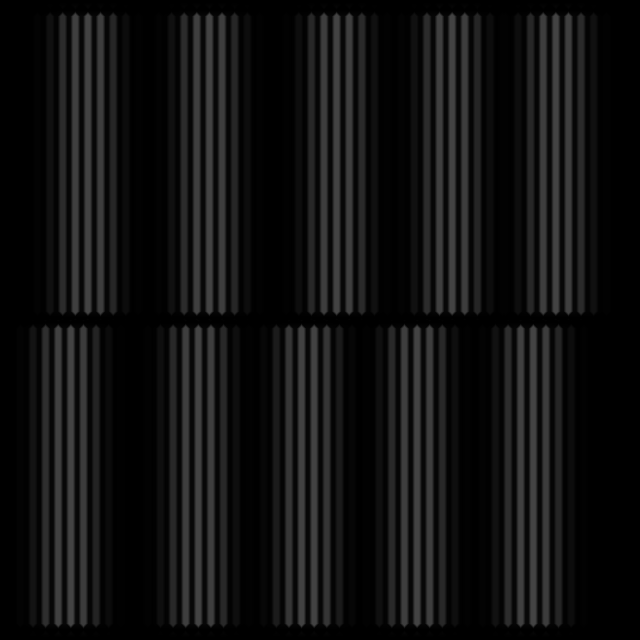
A three.js fragment shader for this pattern:

```glsl
varying vec2 vUv;

// Bars
const float PITCH = 0.0197;
const float CORE = 0.0024;
const float EDGE = 0.0091;
const float PEAK = 0.262;

// Rows
const float ROW_OFFSET = 0.2439;
const float HALF_LENGTH = 0.2396;
const float TAPER = 0.0092;
const float SPILL = 0.014;
const float SPILL_LEVEL = 0.13;

// Bundle brightness falls off from its glow centre
const float SPREAD = 0.0505;
const float FALLOFF = 2.78;
const float VALLEY_LEVEL = 0.10;

// Start (bar centre, glow centre) and uneven gaps between bundles
const vec2 TOP_START = vec2(0.1374, 0.1354);
const vec4 TOP_BAR_GAPS = vec4(0.1898, 0.1988, 0.1805, 0.1620);
const vec4 TOP_GLOW_GAPS = vec4(0.1901, 0.2018, 0.1771, 0.1654);
const vec2 LOW_START = vec2(0.1107, 0.1068);
const vec4 LOW_BAR_GAPS = vec4(0.1992, 0.1810, 0.1608, 0.1816);
const vec4 LOW_GLOW_GAPS = vec4(0.2031, 0.1706, 0.1706, 0.1797);

float envelope(float offset) {
  return exp(-pow(abs(offset) / SPREAD + 0.0001, FALLOFF));
}

// One bundle of bars; inset is the distance inside the row's tips
float bundle(float x, float inset, vec2 centre) {
  float barX = centre.x + floor((x - centre.x) / PITCH + 0.5) * PITCH;
  float pinch = max(0.0, TAPER - abs(inset));
  float bar = 1.0 - smoothstep(CORE, EDGE, abs(x - barX) + pinch);
  float valley = VALLEY_LEVEL * envelope(x - centre.y);
  valley *= 1.0 - pinch / TAPER;
  return max(bar * envelope(barX - centre.y), valley);
}

void main() {
  // Pick the row and its spacing
  bool top = vUv.y > 0.5;
  float rowY = top ? 0.5 + ROW_OFFSET : 0.5 - ROW_OFFSET;
  float inset = HALF_LENGTH - abs(vUv.y - rowY);
  vec2 centre = top ? TOP_START : LOW_START;
  vec4 barGaps = top ? TOP_BAR_GAPS : LOW_BAR_GAPS;
  vec4 glowGaps = top ? TOP_GLOW_GAPS : LOW_GLOW_GAPS;

  // Walk across the bundles
  float light = bundle(vUv.x, inset, centre);
  for (int i = 0; i < 4; i++) {
    centre += vec2(barGaps[i], glowGaps[i]);
    light = max(light, bundle(vUv.x, inset, centre));
  }

  // Faint spill beyond the pointed tips
  float spill = SPILL_LEVEL * smoothstep(-SPILL, 0.0, inset);
  light *= mix(spill, 1.0, smoothstep(-0.001, 0.001, inset));

  gl_FragColor = vec4(vec3(PEAK * light), 1.0);
}
```
